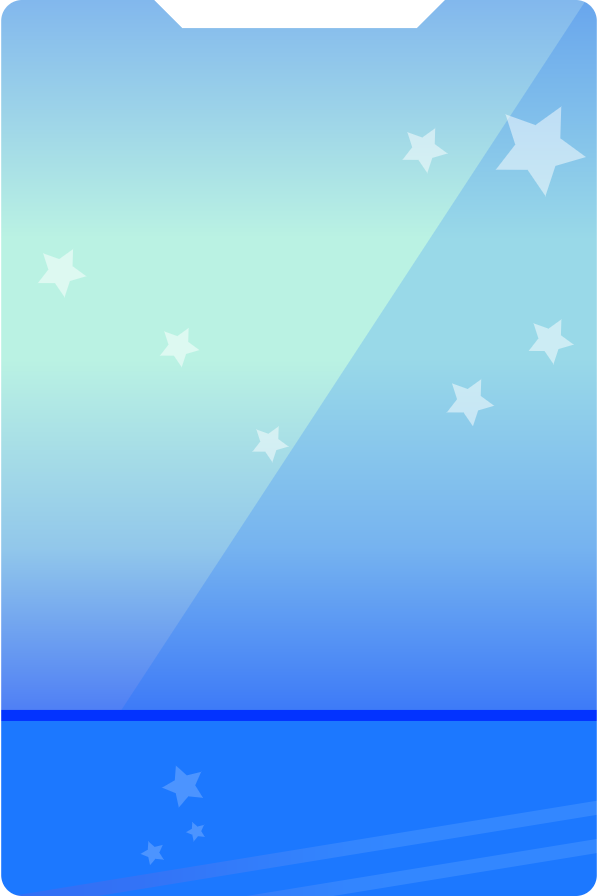
Give the GLSL for this background, as a Shadertoy shader.

```glsl
// Draws a notched blue card with a mint sky, a diagonal shade, pale stars and a striped footer.

const float PI = 3.14159265;
const float CARD_TOP = 1.5;
const float HORIZON = 0.3115;

// Stars as centre x, centre y and radius; the last three lie in the footer.
const int STAR_COUNT = 10;
const vec3 STARS[STAR_COUNT] = vec3[](
    vec3(0.901, 1.251, 0.080), vec3(0.709, 1.250, 0.040),
    vec3(0.102, 1.045, 0.043), vec3(0.299, 0.920, 0.035),
    vec3(0.451, 0.758, 0.032), vec3(0.920, 0.930, 0.040),
    vec3(0.785, 0.828, 0.042), vec3(0.308, 0.184, 0.037),
    vec3(0.256, 0.072, 0.021), vec3(0.328, 0.108, 0.017));

// Coverage of a shape from its signed distance, with a soft edge.
float cover(float dist, float pixel) {
    return clamp(0.5 - dist / pixel, 0.0, 1.0);
}

// Signed distance to a five-pointed star with one tip at the given angle.
float starDistance(vec2 p, float radius, float tipAngle) {
    float sector = PI / 5.0;
    float angle = atan(p.y, p.x) - tipAngle;
    angle = abs(mod(angle + sector, 2.0 * sector) - sector);
    vec2 folded = length(p) * vec2(cos(angle), sin(angle));
    vec2 tip = vec2(radius, 0.0);
    vec2 edge = 0.5 * radius * vec2(cos(sector), sin(sector)) - tip;
    return dot(folded - tip, normalize(vec2(edge.y, -edge.x)));
}

float roundedBox(vec2 p, vec2 halfSize, float radius) {
    vec2 q = abs(p) - halfSize + radius;
    return length(max(q, 0.0)) + min(max(q.x, q.y), 0.0) - radius;
}

// Vertical blend: top, flat glow in the middle, haze, then horizon.
vec3 skyGradient(float y, vec3 top, vec3 glow, vec3 haze, vec3 low) {
    vec3 color = mix(low, haze, clamp((y - HORIZON) / 0.27, 0.0, 1.0));
    color = mix(color, glow, clamp((y - 0.58) / 0.32, 0.0, 1.0));
    return mix(color, top, clamp((y - 1.10) / 0.40, 0.0, 1.0));
}

vec3 sky(vec2 p, float pixel) {
    vec3 bright = skyGradient(p.y, vec3(0.51, 0.72, 0.93), vec3(0.73, 0.95, 0.89),
                              vec3(0.57, 0.78, 0.92), vec3(0.31, 0.50, 0.96));
    vec3 shaded = skyGradient(p.y, vec3(0.41, 0.65, 0.93), vec3(0.60, 0.85, 0.91),
                              vec3(0.46, 0.70, 0.94), vec3(0.24, 0.48, 0.97));
    // Diagonal from the horizon to the upper right corner.
    vec2 start = vec2(0.203, HORIZON);
    vec2 along = normalize(vec2(0.980, CARD_TOP) - start);
    float side = dot(p - start, vec2(-along.y, along.x));
    return mix(bright, shaded, cover(side, pixel));
}

vec3 footer(vec2 p, float pixel) {
    vec3 color = vec3(0.11, 0.47, 1.0);
    vec3 stripeColor = mix(vec3(0.20, 0.44, 0.96), vec3(0.20, 0.53, 1.0),
                           smoothstep(0.1, 0.7, p.x));
    // Two slanted stripes.
    for (int i = 0; i < 2; i++) {
        float center = 0.148 - 0.064 * float(i) - 0.163 * (1.0 - p.x);
        color = mix(color, stripeColor, cover(abs(p.y - center) - 0.0118, pixel));
    }
    // Dark rule along the upper edge.
    return mix(color, vec3(0.01, 0.20, 1.0), cover(0.293 - p.y, pixel));
}

// Signed distance to the card, with a tapered cut in its top edge.
float cardDistance(vec2 p) {
    float card = roundedBox(p - vec2(0.5, 0.75), vec2(0.498, 0.75), 0.035);
    float depth = CARD_TOP - p.y;
    float slant = (abs(p.x - 0.501) + depth - 0.243) * 0.7071;
    float notch = max(depth - 0.047, slant);
    return max(card, -notch);
}

void mainImage(out vec4 fragColor, in vec2 fragCoord) {
    vec2 p = fragCoord / iResolution.xy * vec2(1.0, CARD_TOP);
    float pixel = 1.0 / iResolution.x;

    vec3 color = mix(sky(p, pixel), footer(p, pixel), cover(p.y - HORIZON, pixel));

    // Translucent stars, fainter and turned the other way in the footer.
    for (int i = 0; i < STAR_COUNT; i++) {
        vec3 star = STARS[i];
        bool inSky = star.y > HORIZON;
        float tipAngle = radians(inSky ? 62.0 : 112.0);
        float opacity = inSky ? 0.5 : 0.21;
        float dist = starDistance(p - star.xy, star.z, tipAngle);
        color = mix(color, vec3(1.0), opacity * cover(dist, pixel));
    }

    color = mix(vec3(1.0), color, cover(cardDistance(p), pixel));
    fragColor = vec4(color, 1.0);
}
```
